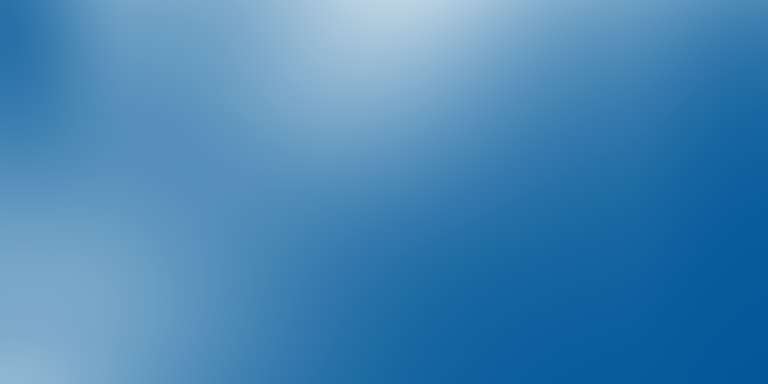
Give the GLSL for this background, as a Shadertoy shader.

```glsl
const vec3 DEEP_BLUE = vec3(0.0, 0.34, 0.596);
const vec3 PALE_BLUE = vec3(0.74, 0.833, 0.892);
const float PALE_LEVEL = 0.74;       // tone at which the ramp reaches PALE_BLUE

const float WASH_LEVEL = 0.42;       // light falling from the top edge
const float WASH_DECAY = 2.7;
const float BEAM_LEVEL = 0.33;       // wide slanted beam
const float BEAM_X = 1.03;
const float BEAM_SLANT = 0.45;
const float BEAM_WIDTH = 0.36;
const float BEAM_SPREAD = 0.3;
const float BEAM_DEPTH = 0.1;
const float BEAM_REACH = 0.56;
const float SIDE_LEVEL = 0.44;       // glow rising from the lower left
const float SIDE_WIDTH = 0.7;
const float HAZE_LEVEL = 0.08;       // faint patch at the upper left
const vec2 HAZE_POS = vec2(0.31, 0.18);
const vec2 HAZE_SIZE = vec2(0.23, 0.2);
const float CORNER_LEVEL = 0.1;      // bright lower left corner
const vec2 CORNER_POS = vec2(0.0, 1.0);
const vec2 CORNER_SIZE = vec2(0.25, 0.11);

float bell(float x) {
    return exp(-x * x);
}

float glow(vec2 p, vec2 center, vec2 size) {
    vec2 q = (p - center) / size;
    return exp(-dot(q, q));
}

// Top light, dimmer towards both sides
float topWash(vec2 p) {
    float left = mix(0.38, 1.0, smoothstep(0.0, 0.35, p.x));
    float right = smoothstep(1.6, 2.0, p.x);
    return WASH_LEVEL * left * (1.0 - 0.3 * right) * exp(-(WASH_DECAY + right) * p.y);
}

// Beam that leans left and widens as it descends
float beam(vec2 p) {
    float center = BEAM_X - BEAM_SLANT * p.y;
    float width = BEAM_WIDTH + BEAM_SPREAD * p.y;
    return BEAM_LEVEL * bell((p.x - center) / width) * bell((p.y - BEAM_DEPTH) / BEAM_REACH);
}

// Side light, cut off above by a soft diagonal crease
float sideGlow(vec2 p) {
    float belowCrease = smoothstep(0.5 * p.x, 0.8 + 0.2 * p.x, p.y);
    return SIDE_LEVEL * bell(p.x / SIDE_WIDTH) * belowCrease;
}

void mainImage(out vec4 fragColor, in vec2 fragCoord) {
    // x spans 0..2 from the left, y is the depth below the top edge
    vec2 uv = fragCoord / iResolution.xy;
    vec2 p = vec2(2.0 * uv.x, 1.0 - uv.y);

    float tone = topWash(p) + beam(p) + sideGlow(p);
    tone += HAZE_LEVEL * glow(p, HAZE_POS, HAZE_SIZE);
    tone += CORNER_LEVEL * glow(p, CORNER_POS, CORNER_SIZE);

    vec3 color = mix(DEEP_BLUE, PALE_BLUE, clamp(tone / PALE_LEVEL, 0.0, 1.0));
    fragColor = vec4(color, 1.0);
}
```
